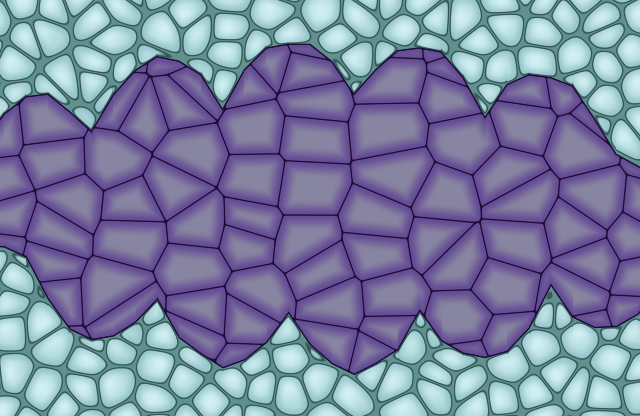
A WebGL 1 fragment shader for this pattern:

```glsl
precision highp float;
uniform vec2 u_resolution;

// Lengths are fractions of the canvas height.
const float LOBE_PERIOD = 0.3153;
const float LOBE_DEPTH = 0.14;
const float LOBE_POWER = 2.2;
const float FACETS = 6.0;
const float FACET_JITTER = 0.022;

const vec2 TOP_CREST = vec2(0.773, 0.904);
const float TOP_BEND = 0.289;
const float TOP_FIRST_LOBE = 0.3775;
const vec2 BOTTOM_CREST = vec2(0.793, 0.106);
const float BOTTOM_BEND = 0.244;
const float BOTTOM_FIRST_LOBE = 0.2209;

const vec2 PLATE_SIZE = vec2(0.1576, 0.095);
const vec2 PLATE_ORIGIN = vec2(0.0622, 0.02);
const vec2 PLATE_JITTER = vec2(0.5, 0.85);
const float PLATE_SHARPNESS = 600.0;
const float PLATE_FADE = 0.038;
const float SEAM_WIDTH = 0.0013;

const vec2 PEBBLE_SIZE = vec2(0.083, 0.075);
const vec2 PEBBLE_JITTER = vec2(0.8);
const float PEBBLE_SHARPNESS = 160.0;
const float PEBBLE_GAP = 0.0026;
const float RIM_WIDTH = 0.0012;
const vec2 LIGHT_OFFSET = vec2(-0.006, 0.007);

const vec3 PLATE_CORE = vec3(0.53, 0.52, 0.63);
const vec3 PLATE_EDGE = vec3(0.39, 0.29, 0.58);
const vec3 SEAM = vec3(0.10, 0.05, 0.20);
const vec3 PEBBLE_LIGHT = vec3(0.82, 0.94, 0.95);
const vec3 PEBBLE_SHADE = vec3(0.58, 0.77, 0.79);
const vec3 MORTAR = vec3(0.38, 0.57, 0.56);
const vec3 RIM = vec3(0.13, 0.25, 0.25);

vec2 hash2(vec2 p) {
  vec2 q = vec2(dot(p, vec2(127.1, 311.7)), dot(p, vec2(269.5, 183.3)));
  return fract(sin(q) * 43758.5453);
}

// Arched height with scallops; side is +1 for the top and -1 for the bottom.
float scallop(float x, float side) {
  bool top = side > 0.0;
  vec2 crest = top ? TOP_CREST : BOTTOM_CREST;
  float bend = top ? TOP_BEND : BOTTOM_BEND;
  float lobe = (x - (top ? TOP_FIRST_LOBE : BOTTOM_FIRST_LOBE)) / LOBE_PERIOD;
  float index = floor(lobe + 0.5);
  index = top ? min(index, 3.0) : max(index, 0.0);
  float t = min(abs(lobe - index) * 2.0, 1.0);
  float arch = bend * (x - crest.x) * (x - crest.x);
  float wobble = hash2(vec2(floor(x * 97.0 + 0.5), side)).x - 0.5;
  return crest.y - side * (arch + LOBE_DEPTH * pow(t, LOBE_POWER)) + FACET_JITTER * wobble;
}

// Distance below (top) or above (bottom) the faceted scallop line.
float sideDistance(vec2 p, float side) {
  float origin = side > 0.0 ? TOP_FIRST_LOBE : BOTTOM_FIRST_LOBE;
  float stride = LOBE_PERIOD / FACETS;
  float cell = floor((p.x - origin) / stride);
  float x0 = origin + cell * stride;
  float y0 = scallop(x0, side);
  float slope = (scallop(x0 + stride, side) - y0) / stride;
  float line = y0 + slope * (p.x - x0);
  return side * (line - p.y) / sqrt(1.0 + slope * slope);
}

vec2 siteOffset(vec2 cell, vec2 p, vec2 size, vec2 jitter) {
  vec2 site = cell + 0.5 + jitter * (hash2(cell) - 0.5);
  site.y += 0.5 * mod(cell.x, 2.0);
  return site * size - p;
}

// Soft Voronoi: x is the border distance joined with wall, yz the offset to the site.
vec3 softCells(vec2 p, vec2 size, vec2 jitter, float sharpness, float wall) {
  vec2 base = floor(p / size);
  vec2 nearest = vec2(9.0);
  for (int j = -2; j <= 2; j++) {
    for (int i = -2; i <= 2; i++) {
      vec2 r = siteOffset(base + vec2(i, j), p, size, jitter);
      if (dot(r, r) < dot(nearest, nearest)) nearest = r;
    }
  }
  float sum = exp(-sharpness * max(wall, 0.0));
  for (int j = -2; j <= 2; j++) {
    for (int i = -2; i <= 2; i++) {
      vec2 r = siteOffset(base + vec2(i, j), p, size, jitter);
      vec2 gap = r - nearest;
      if (dot(gap, gap) > 1e-6)
        sum += exp(-sharpness * dot(0.5 * (r + nearest), normalize(gap)));
    }
  }
  return vec3(-log(max(sum, 1e-30)) / sharpness, nearest);
}

float stroke(float d, float halfWidth, float pixel) {
  return 1.0 - smoothstep(halfWidth - 0.5 * pixel, halfWidth + 0.7 * pixel, abs(d));
}

void main() {
  vec2 p = gl_FragCoord.xy / u_resolution.y;
  float pixel = 1.0 / u_resolution.y;
  float band = min(sideDistance(p, 1.0), sideDistance(p, -1.0));

  // Pebbles set in mortar
  vec3 pebble = softCells(p, PEBBLE_SIZE, PEBBLE_JITTER, PEBBLE_SHARPNESS, -band);
  float body = pebble.x - PEBBLE_GAP;
  float glow = 1.0 - smoothstep(0.0, 0.05, length(pebble.yz + LIGHT_OFFSET));
  float shade = 0.5 * glow + 0.5 * smoothstep(0.0, 0.022, body);
  vec3 stone = mix(PEBBLE_SHADE, PEBBLE_LIGHT, shade);
  vec3 color = mix(MORTAR, stone, smoothstep(-0.5 * pixel, 0.5 * pixel, body));
  color = mix(color, RIM, 0.8 * stroke(body, RIM_WIDTH, pixel));

  // Violet plates
  float plate = softCells(p - PLATE_ORIGIN, PLATE_SIZE, PLATE_JITTER, PLATE_SHARPNESS, band).x;
  vec3 violet = mix(PLATE_EDGE, PLATE_CORE, smoothstep(0.0, PLATE_FADE, plate));
  violet = mix(violet, SEAM, stroke(max(plate, 0.0), SEAM_WIDTH, pixel));
  color = mix(color, violet, smoothstep(-0.5 * pixel, 0.5 * pixel, band));
  color = mix(color, SEAM, stroke(band, SEAM_WIDTH, pixel));

  gl_FragColor = vec4(color, 1.0);
}
```
